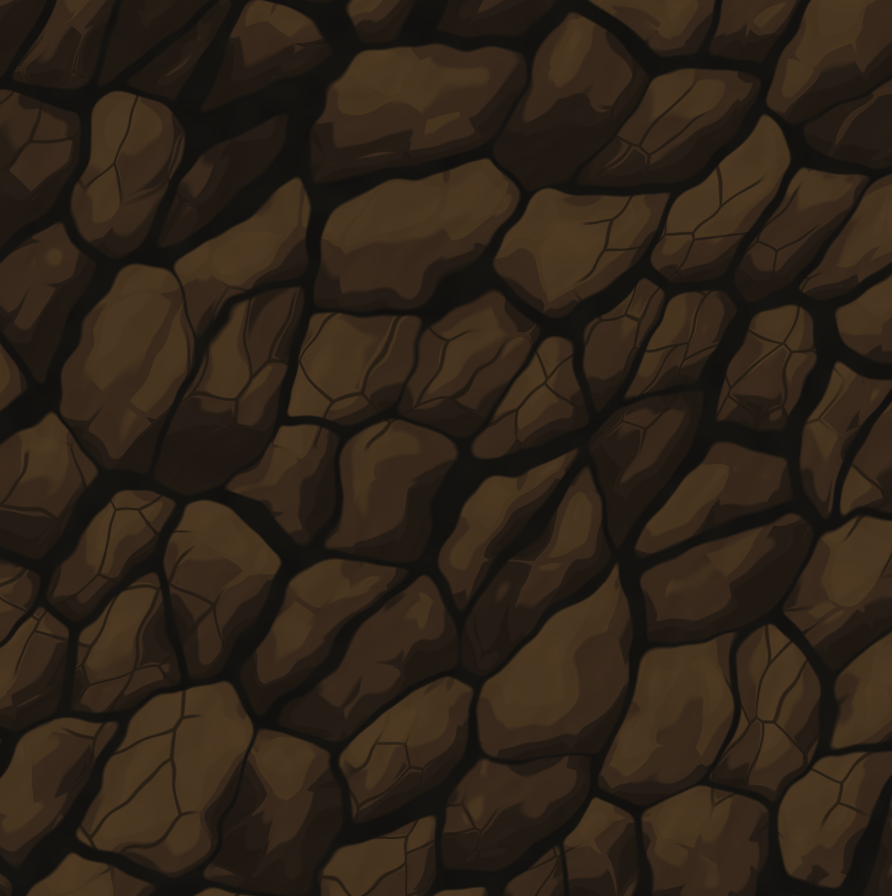
Give the GLSL for this texture, as a Shadertoy shader.

```glsl
// Hand-painted bark: slanted, rounded plates with thick dark outlines.
// A stretched, warped Voronoi pattern gives the plates; their slope, facets
// and noise are cut into a few flat brown tones, then thin cracks are added.

#define SLANT 0.96                     // grain direction in radians
#define PLATE_SCALE vec2(9.6, 5.7)     // plates across and along the grain
#define FACET_SCALE vec2(20.0, 11.0)   // facets across and along the grain
#define LINE_WIDTH 0.0088              // half width of a typical outline
#define ROUNDING 0.009                 // softening of plate corners
#define SOFTNESS 0.0022                // blur of painted edges
#define SHADE_LEVEL 0.39               // below this a plate is in shadow
#define LIGHT_LEVEL 0.59               // above this a plate is lit
#define INK vec3(0.075, 0.068, 0.058)
#define SHADOW vec3(0.142, 0.110, 0.080)
#define BROWN vec3(0.222, 0.160, 0.108)
#define OCHRE vec3(0.275, 0.203, 0.122)

struct Plate {
    vec2 id;      // lattice cell of the nearest seed
    vec2 offset;  // position relative to that seed
    float gap;    // distance to the outline, negative inside it
};

vec2 hash2(vec2 p) {
    vec3 h = fract(p.xyx * vec3(0.1031, 0.1030, 0.0973));
    h += dot(h, h.yzx + 33.33);
    return fract((h.xx + h.yz) * h.zy);
}

float noise(vec2 p) {
    vec2 i = floor(p), f = fract(p);
    f = f * f * (3.0 - 2.0 * f);
    float low = mix(hash2(i).x, hash2(i + vec2(1, 0)).x, f.x);
    float high = mix(hash2(i + vec2(0, 1)).x, hash2(i + 1.0).x, f.x);
    return mix(low, high, f.y);
}

vec2 noise2(vec2 p) {
    return vec2(noise(p), noise(p + 47.3)) - 0.5;
}

float smoothMin(float a, float b, float k) {
    float h = max(k - abs(a - b), 0.0) / k;
    return min(a, b) - 0.25 * k * h * h;
}

vec2 seed(vec2 id) {
    return id + 0.5 + 0.86 * (hash2(id + 100.0) - 0.5);
}

Plate plates(vec2 p, vec2 scale, float width, float rounding) {
    vec2 q = p * scale, base = floor(q), id = base;
    float best = 1e3;
    for (int y = -1; y <= 1; y++)
    for (int x = -1; x <= 1; x++) {
        vec2 c = base + vec2(x, y), r = q - seed(c);
        if (dot(r, r) < best) { best = dot(r, r); id = c; }
    }
    // Every border has its own line width, shared by both neighbours
    vec2 center = seed(id);
    float gap = 1.0;
    for (int y = -2; y <= 2; y++)
    for (int x = -2; x <= 2; x++) {
        if (x == 0 && y == 0) continue;
        vec2 c = id + vec2(x, y), other = seed(c);
        vec2 n = normalize(other - center);
        float edge = dot(0.5 * (center + other) - q, n) / length(n * scale);
        edge -= width * mix(0.2, 1.5, hash2(id + c + 300.0).x);
        gap = smoothMin(gap, edge, rounding);
    }
    return Plate(id, (q - center) / scale, gap);
}

void mainImage(out vec4 fragColor, in vec2 fragCoord) {
    vec2 p = fragCoord / iResolution.y;

    // Bend the grain, then turn it so that y runs along the plates
    vec2 bent = p + 0.075 * noise2(p * 3.2 + 5.0) + 0.032 * noise2(p * 10.0)
              + 0.010 * noise2(p * 34.0);
    float s = sin(SLANT), c = cos(SLANT);
    mat2 toGrain = mat2(s, c, -c, s);
    vec2 g = toGrain * bent + 3.0;

    float width = LINE_WIDTH * (0.4 + 1.2 * noise(p * 9.0 + 20.0));
    Plate plate = plates(g, PLATE_SCALE, width, ROUNDING);
    Plate facet = plates(g + 0.012 * noise2(p * 22.0), FACET_SCALE, 0.0, 0.001);

    // Light falls from the upper left; some plates lie deep in shadow
    vec2 lightDir = toGrain * vec2(-0.5, 0.86);
    vec2 dice = hash2(plate.id + 500.0);
    float tone = 0.5 + 0.24 * dot(plate.offset, lightDir) / 0.06;
    tone += 0.22 * (dice.x - 0.5) - 0.25 * step(0.9, dice.y);
    tone += 0.18 * (smoothstep(0.0, 0.03, plate.gap) - 0.5);
    tone += 0.32 * (hash2(facet.id + 700.0).x - 0.5) * smoothstep(0.0, 0.006, facet.gap);
    tone += 0.30 * (noise(g * vec2(34.0, 17.0)) - 0.5);

    // Flat layers of paint with soft borders
    vec3 color = mix(SHADOW, BROWN, smoothstep(-0.02, 0.02, tone - SHADE_LEVEL));
    color = mix(color, OCHRE, smoothstep(-0.02, 0.02, tone - LIGHT_LEVEL));
    color *= 1.0 + 0.06 * smoothstep(0.72, 0.75, tone);
    color *= 1.0 - 0.14 * smoothstep(0.28, 0.25, tone);
    color *= 0.95 + 0.10 * noise(g * vec2(70.0, 28.0));

    // Thin cracks in patches, then the outlines
    float cracked = smoothstep(0.56, 0.66, noise(p * 7.0 + 60.0));
    float crack = 1.0 - smoothstep(0.0006, 0.0006 + SOFTNESS, facet.gap);
    color = mix(color, SHADOW * 0.85, 0.8 * crack * cracked);
    float outline = 1.0 - smoothstep(-SOFTNESS, SOFTNESS, plate.gap);
    color = mix(color, INK * (0.9 + 0.25 * noise(p * 40.0)), outline);

    fragColor = vec4(color, 1.0);
}
```
